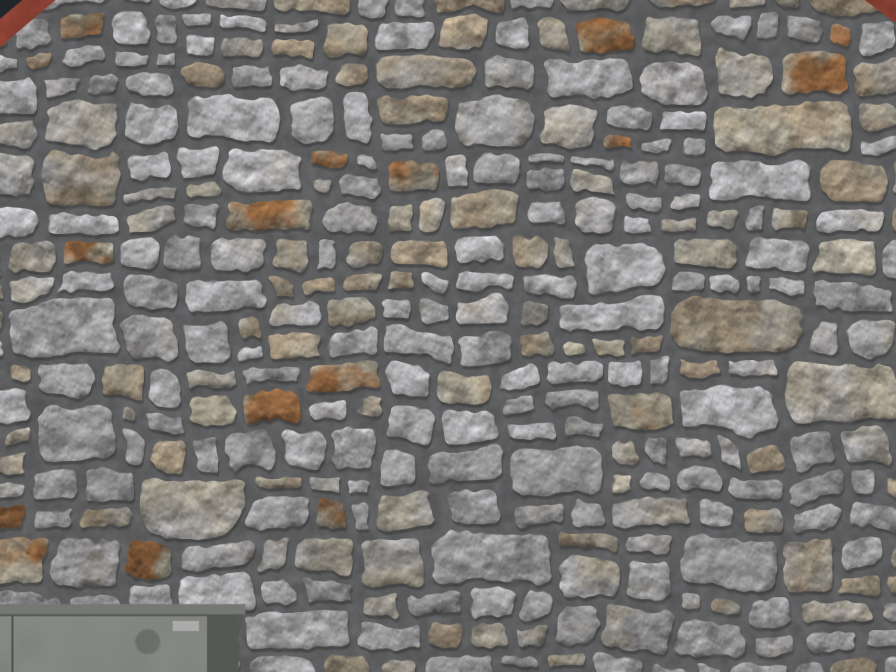
Reproduce this texture procedurally as a Shadertoy shader.

```glsl
// Rubble stone wall in grey mortar, with a utility cabinet and tiled roof corners.
// Jittered blocks are split recursively into stones; a noise-warped rounded box
// shapes each stone, and differences of noise along the light give its relief.

const vec3 MORTAR = vec3(0.365, 0.367, 0.372);
const vec3 PALE_STONE = vec3(0.635, 0.630, 0.637);
const vec3 BEIGE_STONE = vec3(0.600, 0.575, 0.515);
const vec3 RUST = vec3(0.54, 0.40, 0.28);
const vec3 CABINET = vec3(0.51, 0.52, 0.50);
const vec3 ROOF_TILE = vec3(0.53, 0.25, 0.20);
const vec3 SLATE = vec3(0.13, 0.15, 0.17);
const vec2 BLOCK_SIZE = vec2(0.50, 0.23);
const vec2 LIGHT_STEP = vec2(-0.0015, 0.0050);

float hash(vec2 p) {
    vec3 q = fract(vec3(p.xyx) * 0.1031);
    q += dot(q, q.yzx + 33.33);
    return fract((q.x + q.y) * q.z);
}

float noise(vec2 p) {
    vec2 i = floor(p), f = fract(p);
    f = f * f * (3.0 - 2.0 * f);
    return mix(mix(hash(i), hash(i + vec2(1, 0)), f.x),
               mix(hash(i + vec2(0, 1)), hash(i + vec2(1, 1)), f.x), f.y);
}

float fbm(vec2 p) {
    float sum = 0.0, gain = 0.533;
    for (int k = 0; k < 4; k++) {
        sum += gain * noise(p);
        p = mat2(1.6, 1.2, -1.2, 1.6) * p + 7.3;
        gain *= 0.5;
    }
    return sum;
}

vec2 wobble(vec2 p, float frequency) {
    p *= frequency;
    return vec2(noise(p + 11.0), noise(p + 57.0)) - 0.5;
}

float jitteredEdge(float i, float seed) {
    return i + 0.5 * (hash(vec2(i + 40.0, seed)) - 0.5);
}

// Lower edge, upper edge and index of the jittered interval holding x
vec3 span(float x, float seed) {
    float i = floor(x);
    i += step(jitteredEdge(i + 1.0, seed), x) - step(x, jitteredEdge(i, seed));
    return vec3(jitteredEdge(i, seed), jitteredEdge(i + 1.0, seed), i);
}

// Signed distance to the stone around p, and that stone's seed
vec2 stone(vec2 p) {
    p += 0.026 * wobble(p, 7.0) + 0.012 * wobble(p, 27.0) + 0.006 * wobble(p, 85.0);
    vec2 cell = p / BLOCK_SIZE;
    vec3 row = span(cell.y, 3.0);
    vec3 column = span(cell.x, row.z + 71.0);
    vec2 lo = vec2(column.x, row.x) * BLOCK_SIZE;
    vec2 hi = vec2(column.y, row.y) * BLOCK_SIZE;
    float seed = hash(vec2(column.z + 20.0, row.z + 90.0));

    for (int k = 0; k < 9; k++) {
        vec2 size = hi - lo;
        float r = hash(vec2(seed * 391.0, 5.0));
        float maxHeight = mix(0.064, 0.105, hash(vec2(seed * 217.0, 8.0)));
        bool wide = size.x > 0.095 && size.x > size.y * mix(1.5, 2.9, r);
        if (!wide && size.y < maxHeight) break;
        int axis = wide ? 0 : 1;
        float cut = mix(lo[axis], hi[axis], mix(0.36, 0.64, hash(vec2(seed * 173.0, 2.0))));
        bool upper = p[axis] > cut;
        if (upper) lo[axis] = cut; else hi[axis] = cut;
        seed = hash(vec2(seed * 571.0, upper ? 13.0 : 29.0));
    }

    vec2 halfSize = 0.5 * (hi - lo) - mix(0.0055, 0.0095, hash(vec2(seed * 311.0, 4.0)));
    vec2 q = p - 0.5 * (lo + hi);
    float tilt = 0.10 * (hash(vec2(seed * 131.0, 6.0)) - 0.5);
    q += tilt * vec2(-q.y, q.x);
    float radius = min(halfSize.x, halfSize.y) * mix(0.25, 0.75, hash(vec2(seed * 97.0, 1.0)));
    q = abs(q) - halfSize + radius;
    return vec2(length(max(q, 0.0)) + min(max(q.x, q.y), 0.0) - radius, seed);
}

vec3 stoneColour(vec2 p, float seed) {
    float kind = hash(vec2(seed * 447.0, 17.0));
    float stain = fbm(p * 15.0 + seed * 30.0);
    vec3 colour = mix(PALE_STONE, BEIGE_STONE, smoothstep(0.40, 0.85, kind + 0.7 * (stain - 0.5)));
    float rust = step(0.94, kind) * 0.9 + 0.25 * step(0.7, kind);
    colour = mix(colour, RUST, rust * smoothstep(0.36, 0.66, stain));
    colour *= mix(0.90, 1.09, hash(vec2(seed * 263.0, 9.0)));
    return colour * (1.0 - 0.20 * smoothstep(0.52, 0.75, fbm(p * 32.0 + 4.0)));
}

vec3 wall(vec2 p, float blur) {
    vec2 here = stone(p);
    float above = stone(p + LIGHT_STEP).x;
    float grain = fbm(p * 48.0);
    float relief = grain - fbm((p + LIGHT_STEP) * 48.0);

    vec3 mortar = MORTAR * (0.86 + 0.28 * fbm(p * 65.0));
    mortar *= 1.0 - 0.24 * smoothstep(0.003, -0.003, above);

    float rim = smoothstep(-0.012, 0.0, here.x);
    float slope = clamp((above - here.x) / 0.005, -1.0, 1.0);
    vec3 face = stoneColour(p, here.y);
    face *= 1.0 + 0.75 * relief + 0.35 * (grain - 0.5) + rim * (0.13 * slope - 0.05);
    face *= mix(0.93, 1.02, smoothstep(0.0, 0.6, p.y));
    return mix(mortar, face, smoothstep(blur, -blur, here.x));
}

float boxMask(vec2 p, vec2 lo, vec2 hi, float blur) {
    vec2 d = abs(p - 0.5 * (lo + hi)) - 0.5 * (hi - lo);
    return smoothstep(blur, -blur, max(d.x, d.y));
}

vec3 addCabinet(vec3 colour, vec2 p, float blur) {
    colour = mix(colour, CABINET * 0.66, boxMask(p, vec2(-0.1), vec2(0.355, 0.09), blur));
    vec3 door = CABINET * (0.97 + 0.06 * noise(p * 25.0));
    door *= 1.0 - 0.18 * smoothstep(0.021, 0.016, length(p - vec2(0.22, 0.045)));
    colour = mix(colour, door, boxMask(p, vec2(-0.1), vec2(0.308, 0.083), blur));
    colour *= 1.0 - 0.4 * boxMask(p, vec2(0.017, -0.1), vec2(0.020, 0.083), blur);
    colour = mix(colour, vec3(0.67), boxMask(p, vec2(0.257, 0.061), vec2(0.296, 0.076), blur));
    return mix(colour, CABINET * 0.9, boxMask(p, vec2(-0.1, 0.086), vec2(0.365, 0.101), blur));
}

// Sloping band of tiles with slate beyond it; depth grows towards the corner
vec3 addRoof(vec3 colour, vec2 p, float depth, float blur) {
    vec3 tile = ROOF_TILE * (0.8 + 0.4 * fbm(p * 40.0));
    colour = mix(colour, tile, smoothstep(-blur, blur, depth));
    return mix(colour, SLATE, smoothstep(-blur, blur, depth - 0.032));
}

void mainImage(out vec4 fragColor, in vec2 fragCoord) {
    vec2 p = fragCoord / iResolution.y;
    float aspect = iResolution.x / iResolution.y;
    float blur = max(0.0015, 0.8 / iResolution.y);
    vec3 colour = wall(p, blur);
    colour = addRoof(colour, p, dot(p - vec2(0.0, 0.93), vec2(-0.645, 0.764)), blur);
    colour = addRoof(colour, p, dot(p - vec2(aspect, 0.965), vec2(0.6, 0.8)), blur);
    fragColor = vec4(addCabinet(colour, p, blur), 1.0);
}
```
